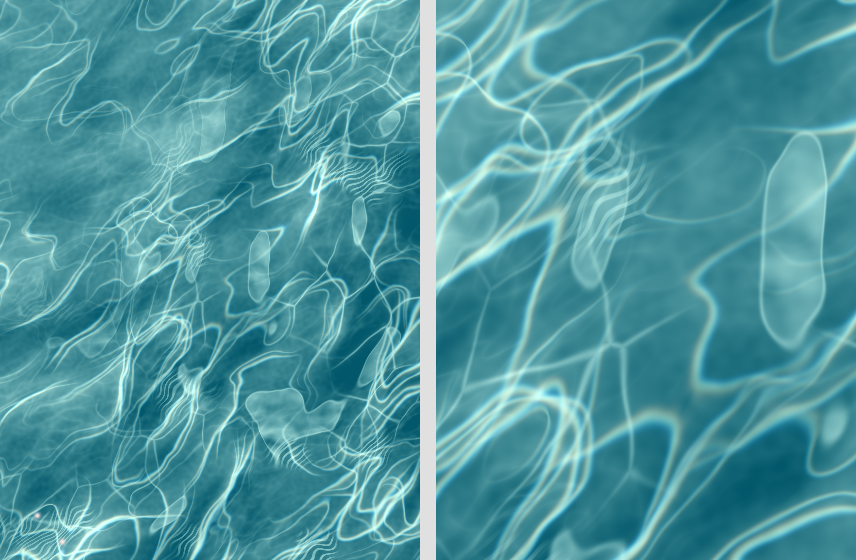
Left, the full canvas; right, a detail of the centre.
A WebGL 2 fragment shader for this texture:

```glsl
#version 300 es
precision highp float;
// Sunlit pool water: teal depths crossed by bright, branching caustic light.
// Strands are contours of stretched, warped noise with one soft side; fine
// filaments, a cell web, pale lenses and drifting veils fill the gaps.

uniform vec2 u_resolution;
out vec4 fragColor;

const vec3 DEEP = vec3(0.10, 0.42, 0.48);
const vec3 LIT = vec3(0.68, 0.90, 0.88);

vec2 hash2(vec2 p) {
    vec2 k = vec2(dot(p, vec2(127.1, 311.7)), dot(p, vec2(269.5, 183.3)));
    return fract(sin(k) * 43758.5);
}

// Gradient noise, about -0.6 to 0.6
float cornerSlope(vec2 cell, vec2 f, vec2 corner) {
    return dot(hash2(cell + corner) * 2.0 - 1.0, f - corner);
}

float noise(vec2 p) {
    vec2 i = floor(p), f = fract(p);
    vec2 u = f * f * f * (f * (f * 6.0 - 15.0) + 10.0);
    float low = mix(cornerSlope(i, f, vec2(0, 0)), cornerSlope(i, f, vec2(1, 0)), u.x);
    float high = mix(cornerSlope(i, f, vec2(0, 1)), cornerSlope(i, f, vec2(1, 1)), u.x);
    return mix(low, high, u.y);
}

// Smooth and creased sums of octaves
float fbm(vec2 p) {
    float sum = 0.0, amp = 0.6;
    for (int i = 0; i < 4; i++) {
        sum += amp * noise(p);
        p = mat2(1.6, 1.2, -1.2, 1.6) * p + 7.3;
        amp *= 0.5;
    }
    return sum;
}

float filaments(vec2 p) {
    float sum = 0.0, amp = 0.55;
    for (int i = 0; i < 3; i++) {
        float crest = max(1.0 - 4.5 * abs(noise(p)), 0.0);
        sum += amp * crest * crest;
        p = p * 1.9 + vec2(3.1, 8.7) + 0.4 * noise(p);
        amp *= 0.8;
    }
    return sum;
}

// Coordinates along and across a direction
vec2 align(vec2 p, float angle) {
    vec2 dir = vec2(cos(angle), sin(angle));
    return vec2(dot(p, dir), dot(p, vec2(-dir.y, dir.x)));
}

vec2 warp(vec2 p, float freq, float amount) {
    return p + amount * vec2(noise(p * freq + 3.7), noise(p * freq + 19.1));
}

float field(vec2 p, float angle, vec2 freq, float seed) {
    vec2 q = align(p, angle) * freq + seed;
    return noise(q) + 0.22 * noise(q * 2.1 + 5.3);
}

// Fold of light: crisp colour-split line with a glow on one side
vec3 strand(vec2 p, float angle, vec2 freq, float seed, float level, float width) {
    float e = 0.001;
    float f = field(p, angle, freq, seed);
    vec2 slope = vec2(field(p + vec2(e, 0), angle, freq, seed),
                      field(p + vec2(0, e), angle, freq, seed)) - f;
    float s = (f - level) / (length(slope) / e + 0.5);
    vec3 d = (s + vec3(-0.3, 0.0, 0.3) * width) / width;
    float glow = smoothstep(-width, width, s) * exp(-max(s, 0.0) / 0.011);
    return exp(-d * d) + 0.24 * glow;
}

// Lines between scattered cells
float web(vec2 p, float width) {
    vec2 i = floor(p), f = fract(p);
    float near = 9.0, second = 9.0;
    for (int y = -1; y <= 1; y++)
        for (int x = -1; x <= 1; x++) {
            vec2 o = vec2(x, y);
            float d = length(o + hash2(i + o) - f);
            second = min(second, max(near, d));
            near = min(near, d);
        }
    float gap = (second - near) / width;
    return exp(-gap * gap) + 0.2 * exp(-gap * 0.4);
}

void main() {
    vec2 p = gl_FragCoord.xy / u_resolution.x;
    vec2 w = warp(warp(warp(p, 3.0, 0.07), 9.0, 0.022), 25.0, 0.007);
    float lower = smoothstep(-0.5, 0.6, p.x - 0.75 * p.y + 0.15);

    // Depth tint, veils and shadow
    float tone = 0.13 + 0.14 * (0.75 * p.y - p.x);
    tone += 0.8 * fbm(align(w, 0.6) * vec2(3.0, 6.0));
    float patches = smoothstep(-0.2, 0.3, noise(p * 4.0 + 8.0));
    tone += 0.3 * (0.3 + 0.7 * patches) * filaments(align(w, 0.5) * vec2(5.0, 11.0) + 31.0);
    tone -= 0.25 * lower * smoothstep(0.08, 0.18, field(w, 1.1, vec2(2.0, 4.5), 47.0));
    tone += 0.1 * noise(p * 75.0);

    // Main strands in pairs that merge and part
    vec3 light = vec3(0.0);
    for (int i = 0; i < 4; i++) {
        float k = float(i), seed = 11.0 + 17.0 * k;
        float angle = 1.05 - 0.5 * fract(k * 0.6);
        vec2 freq = vec2(1.5 + 0.7 * k, 5.0 + 1.3 * k);
        float power = smoothstep(-0.15, 0.3, noise(p * 3.4 + seed));
        power *= mix(0.5, 1.15, lower) * (1.0 - 0.1 * k);
        float width = mix(0.0018, 0.0037, power);
        float split = 0.06 + 0.28 * noise(p * 5.0 + seed);
        light += power * strand(w, angle, freq, seed, 0.0, width);
        light += 0.75 * power * strand(w, angle, freq, seed, split, width * 0.75);
    }

    // Fine web, bright-rimmed lenses and small ripple clusters
    float webPower = 0.6 * lower * smoothstep(-0.1, 0.3, noise(p * 4.0 + 23.0));
    light += webPower * web(align(w, 0.9) * vec2(7.0, 11.0), 0.035);
    float lens = field(w, 1.25, vec2(4.5, 10.0), 71.0);
    float rim = (lens - 0.27) / 0.012;
    light += lower * (0.4 * smoothstep(0.26, 0.28, lens) * (0.8 + 1.5 * noise(w * 28.0))
                      + 0.35 * exp(-rim * rim));
    float cluster = lower * smoothstep(0.2, 0.36, noise(p * 6.0 + 61.0));
    float stripes = sin(align(w, 2.4).x * 480.0 + 14.0 * noise(p * 20.0));
    light += 0.5 * cluster * smoothstep(0.1, 0.9, stripes);

    vec3 level = max(vec3(tone), -0.16) + 1.2 * (1.0 - exp(-1.3 * light));
    vec3 color = DEEP + (LIT - DEEP) * min(level, 1.35);

    // Tiny warm glints near the lower left
    for (int i = 0; i < 2; i++) {
        vec2 at = vec2(0.08, 0.03) + 0.08 * hash2(vec2(i, 5));
        float d = length(p - at) / 0.007;
        color = mix(color, vec3(1.0, 0.9, 0.9), exp(-d * d));
    }
    fragColor = vec4(clamp(color, 0.0, 1.0), 1.0);
}
```
